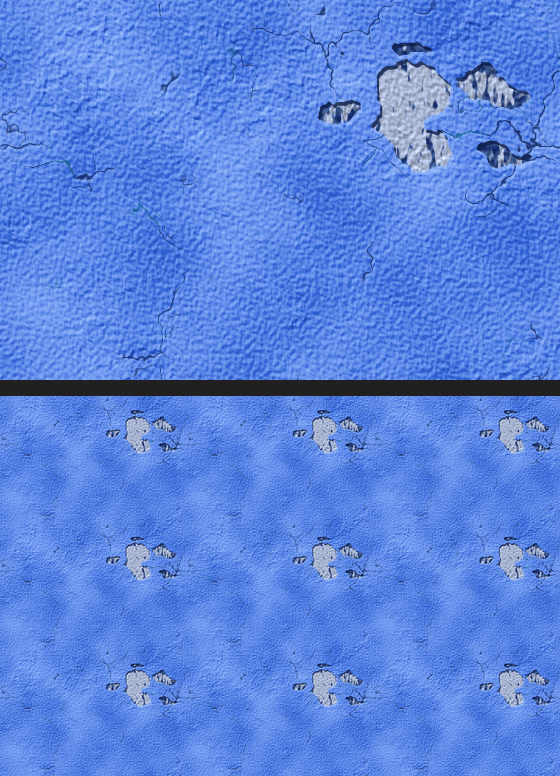
Top, the tile; bottom, the same tile 3 across and 3 down.
This texture is drawn by a WebGL 1 fragment shader. Its source:

```glsl
precision highp float;
uniform vec2 u_resolution;

#define MOTTLE 1.0
#define GRAIN_FREQ 40.0
#define GRAIN_GAIN 0.85
#define FLAKE_HEIGHT 0.75
#define CRACK_WIDTH 0.005
#define PATCH_COUNT 6
#define PATCH_SIZE 0.185
#define PATCH_CENTER vec2(2.3, 1.4)
#define PATCH_SPREAD vec2(0.62, 0.36)
#define LIGHT_DIR vec2(-0.5, 0.86)

// The canvas spans one tile; every frequency times TILE is whole.
const vec2 TILE = vec2(3.0, 2.0);
const float TAU = 6.28318;

const vec3 NAVY = vec3(0.09, 0.20, 0.50);
const vec3 DEEP_BLUE = vec3(0.18, 0.37, 0.82);
const vec3 MID_BLUE = vec3(0.32, 0.50, 0.89);
const vec3 LIGHT_BLUE = vec3(0.44, 0.60, 0.94);
const vec3 PALE_BLUE = vec3(0.60, 0.74, 0.98);
const vec3 SLATE = vec3(0.23, 0.34, 0.55);
const vec3 BARE_GREY = vec3(0.66, 0.71, 0.82);
const vec3 TEAL = vec3(0.06, 0.38, 0.55);

vec2 hash2(vec2 c) {
  vec3 q = fract(c.xyx * vec3(0.1031, 0.1030, 0.0973));
  q += dot(q, q.yzx + 33.33);
  return fract((q.xx + q.yz) * q.zy);
}

// Wrapping gradient noise
float corner(vec2 cell, vec2 offset, vec2 freq) {
  float a = TAU * hash2(mod(cell, TILE * freq) + freq * 7.0).x;
  return dot(vec2(cos(a), sin(a)), offset);
}

float noise(vec2 p, vec2 freq) {
  p *= freq;
  vec2 c = floor(p), f = p - c, o = vec2(1.0, 0.0);
  vec2 u = f * f * f * (f * (f * 6.0 - 15.0) + 10.0);
  return mix(mix(corner(c, f, freq), corner(c + o, f - o, freq), u.x),
             mix(corner(c + o.yx, f - o.yx, freq), corner(c + 1.0, f - 1.0, freq), u.x), u.y);
}

float fbm(vec2 p, float freq) {
  float sum = 0.0, amp = 1.0;
  for (int i = 0; i < 4; i++) {
    sum += amp * noise(p, vec2(freq));
    freq *= 2.0;
    amp *= 0.5;
  }
  return sum;
}

// Wear is strongest in a band of the upper half
float wear(vec2 p) {
  return 0.5 + 0.5 * cos(TAU * (p.y / TILE.y - 0.72));
}

// Plaster relief: fine grain plus flakes with sharp lips
float height(vec2 p, float flaking) {
  float grain = noise(p, vec2(GRAIN_FREQ)) + 0.5 * noise(p, vec2(GRAIN_FREQ * 1.8));
  float flake = smoothstep(0.0, 0.12, fbm(p, 7.0)) - abs(noise(p, vec2(13.0)));
  return grain + FLAKE_HEIGHT * flaking * flake;
}

// Distance to the borders of wrapping Voronoi cells
vec2 site(vec2 cell, float freq) {
  return cell + 0.15 + 0.7 * hash2(mod(cell, TILE * freq) + 3.0 * freq);
}

float cellEdge(vec2 p, float freq) {
  p *= freq;
  vec2 base = floor(p), nearest = vec2(9.0);
  for (int j = -1; j <= 1; j++)
    for (int i = -1; i <= 1; i++) {
      vec2 r = site(base + vec2(i, j), freq) - p;
      if (dot(r, r) < dot(nearest, nearest)) nearest = r;
    }
  float d = 9.0;
  for (int j = -2; j <= 2; j++)
    for (int i = -2; i <= 2; i++) {
      vec2 r = site(base + vec2(i, j), freq) - p, across = r - nearest;
      if (dot(across, across) > 0.0001) d = min(d, dot(0.5 * (r + nearest), normalize(across)));
    }
  return d / freq;
}

// Cracks: long ones, fine branches and one level split
float cracks(vec2 p, float px) {
  vec2 q = p + 0.16 * vec2(fbm(p, 4.0), fbm(p + 0.43, 4.0));
  float growth = fbm(p + 0.37, 2.0) + 0.35 * wear(p) - 0.1;
  vec3 open = vec3(smoothstep(-0.1, 0.35, growth), 0.8 * smoothstep(0.15, 0.5, growth),
                   smoothstep(-0.25, 0.15, noise(p + 0.5, vec2(2.0))));
  vec3 d = vec3(cellEdge(q, 1.0), cellEdge(q, 2.0), abs(q.y - 1.28));
  vec3 gap = (CRACK_WIDTH + px) * open - px - d;
  return smoothstep(-px, px, max(gap.x, max(gap.y, gap.z)));
}

// Peeled patches: x is the signed distance, y the paleness
vec2 patches(vec2 p) {
  vec2 best = vec2(9.0, 0.0);
  float ragged = 0.11 * fbm(p, 5.0);
  for (int i = 0; i < PATCH_COUNT; i++) {
    float k = float(i), size = PATCH_SIZE / (1.0 + 0.35 * k);
    float a = 2.4 * k + 2.2, turn = 0.9 * (hash2(vec2(k, 5.0)).x - 0.5);
    float stretch = 1.0 + 0.25 * min(k, 3.0);
    vec2 spot = PATCH_CENTER + PATCH_SPREAD * sqrt((k + 0.5) / float(PATCH_COUNT)) * vec2(cos(a), sin(a));
    vec2 d = p - spot;
    d -= TILE * floor(d / TILE + 0.5);
    d = mat2(cos(turn), sin(turn), -sin(turn), cos(turn)) * d / vec2(stretch, 1.0 / stretch);
    float dist = length(d) - size + ragged;
    if (dist < best.x) best = vec2(dist, 1.0 - 0.2 * k);
  }
  return best;
}

vec3 paint(float tone) {
  vec3 c = mix(NAVY, DEEP_BLUE, smoothstep(-1.1, 0.0, tone));
  c = mix(c, MID_BLUE, clamp(tone * 2.0, 0.0, 1.0));
  c = mix(c, LIGHT_BLUE, clamp(tone * 2.0 - 1.0, 0.0, 1.0));
  return mix(c, PALE_BLUE, clamp(tone - 1.0, 0.0, 1.0));
}

void main() {
  vec2 p = gl_FragCoord.xy / u_resolution * TILE;
  float px = TILE.y / u_resolution.y;

  // Mottled paint under slanting light
  float flaking = smoothstep(0.0, 0.3, fbm(p + 0.71, 2.0) + 0.4 * wear(p) - 0.2);
  vec2 reach = 0.008 * LIGHT_DIR;
  float slope = height(p - reach, flaking) - height(p + reach, flaking);
  float tone = 0.66 + MOTTLE * fbm(p, 1.0) + GRAIN_GAIN * slope;

  // Lit lips below cracks and patches
  vec2 bare = patches(p);
  float above = patches(p + 0.022 * LIGHT_DIR).x;
  float lip = 1.0 - smoothstep(-px, px, above);
  tone += 0.5 * cracks(p + 0.014 * LIGHT_DIR, px) + 0.6 * lip;
  vec3 color = paint(tone);

  // Dark cracks, tinged with an older coat
  vec3 crackColor = mix(NAVY * 0.8, TEAL, smoothstep(0.1, 0.4, noise(p, vec2(3.0))));
  color = mix(color, crackColor, 0.9 * cracks(p, px));

  // Bare wall with streaks, shaded under its upper edge
  float streak = noise(p, vec2(24.0, 10.0)) + 0.6 * noise(p, vec2(50.0, 24.0));
  vec3 stain = mix(NAVY * 0.8, SLATE, smoothstep(-0.3, 0.4, noise(p, vec2(30.0)) + 0.1));
  vec3 wall = mix(stain, BARE_GREY, smoothstep(-0.15, 0.2, streak + 0.8 * (bare.y - 0.45)));
  wall *= 1.0 + 0.25 * slope;
  wall = mix(wall, NAVY * 0.6, 0.85 * smoothstep(-px, px, above));
  color = mix(color, wall, 1.0 - smoothstep(-px, px, bare.x));

  gl_FragColor = vec4(color, 1.0);
}
```
